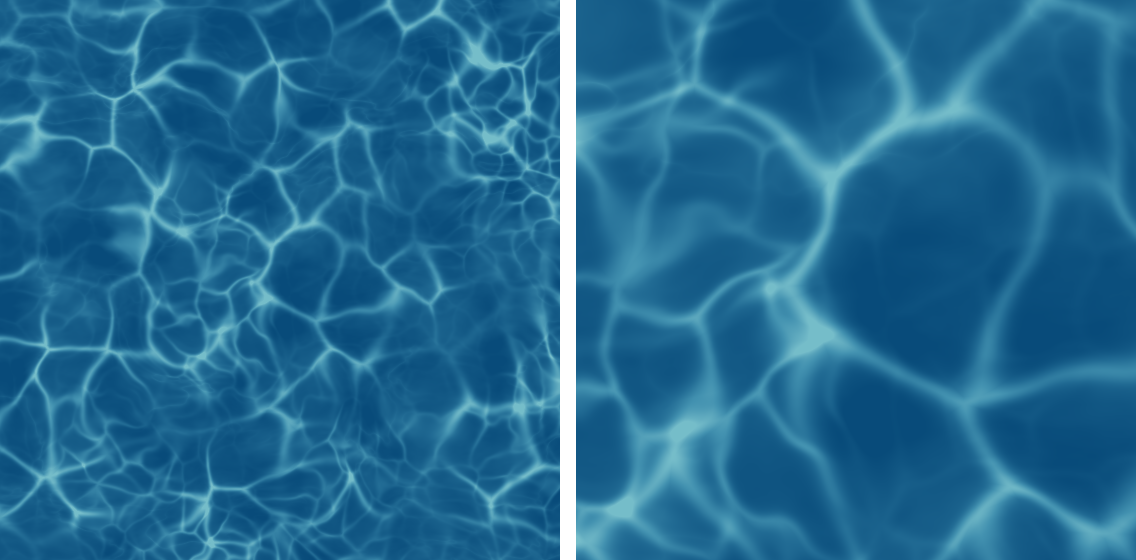
Left, the full canvas; right, a detail of the centre.
Reproduce this texture procedurally as a three.js fragment shader.

```glsl
// Sunlit pool water: a bright, irregular caustic web over mottled deep blue.
// Warped cell borders at two scales form the web, ridged noise adds faint
// streaks, and the summed light is mapped through a blue to pale cyan ramp.

varying vec2 vUv;

vec2 hash2(vec2 p) {
  vec3 q = fract(vec3(p.xyx) * vec3(0.1031, 0.1030, 0.0973));
  q += dot(q, q.yzx + 33.33);
  return fract((q.xx + q.yz) * q.zy);
}

float noise(vec2 p) {
  vec2 i = floor(p), f = fract(p);
  vec2 u = f * f * f * (f * (f * 6.0 - 15.0) + 10.0);
  float low = mix(hash2(i).x, hash2(i + vec2(1.0, 0.0)).x, u.x);
  float high = mix(hash2(i + vec2(0.0, 1.0)).x, hash2(i + 1.0).x, u.x);
  return mix(low, high, u.y);
}

float fbm(vec2 p) {
  float sum = 0.0, weight = 0.5;
  for (int i = 0; i < 4; i++) {
    sum += weight * noise(p);
    p = mat2(1.6, 1.2, -1.2, 1.6) * p + 17.3;
    weight *= 0.5;
  }
  return sum / 0.9375;
}

// Signed two-channel noise used to bend the domain
vec2 bend(vec2 p) {
  return vec2(noise(p), noise(p + 41.7)) * 2.0 - 1.0;
}

// Distances to the three nearest scattered cell centres
vec3 cellDistances(vec2 p) {
  vec2 cell = floor(p), f = fract(p);
  vec3 d = vec3(8.0);
  for (int y = -2; y <= 2; y++) {
    for (int x = -2; x <= 2; x++) {
      vec2 offset = vec2(float(x), float(y));
      float r = length(offset + hash2(cell + offset) - f);
      if (r < d.x) d = vec3(r, d.xy);
      else if (r < d.y) d = vec3(d.x, r, d.y);
      else d.z = min(d.z, r);
    }
  }
  return d;
}

// Soft line on each cell border, with a faint halo and flared junctions
float web(vec2 p, float width) {
  vec3 d = cellDistances(p);
  float border = (d.y - d.x) / width;
  float junction = (d.z - d.x) / 0.2;
  return 0.75 * exp(-border * border) + 0.15 * exp(-border * 0.4)
    + 0.45 * exp(-junction * junction);
}

// Thin crest where the noise passes its middle value
float streak(vec2 p) {
  float ridge = 1.0 - abs(2.0 * fbm(p) - 1.0);
  return pow(ridge, 9.0);
}

vec3 waterRamp(float light) {
  vec3 color = mix(vec3(0.032, 0.295, 0.478), vec3(0.13, 0.42, 0.58),
    clamp(light / 0.35, 0.0, 1.0));
  color = mix(color, vec3(0.26, 0.57, 0.69),
    clamp((light - 0.35) / 0.35, 0.0, 1.0));
  return mix(color, vec3(0.46, 0.74, 0.79),
    clamp((light - 0.7) / 0.4, 0.0, 1.0));
}

void main() {
  vec2 p = vUv + 3.0;
  vec2 warped = p + 0.032 * bend(p * 7.0) + 0.009 * bend(p * 21.0);
  vec2 rippled = warped + 0.006 * bend(p * 37.0 + 9.0);

  // Patches where each layer of the web catches the sun
  float mainPatch = smoothstep(0.25, 0.8, noise(p * 8.0 + 5.0));
  float finePatch = smoothstep(0.4, 0.8, fbm(p * 5.0 + 23.0));
  float width = mix(0.07, 0.17, noise(p * 13.0 + 61.0));

  // Mottled depth
  float light = 0.06 + 0.42 * (fbm(p * 9.0 + 80.0) - 0.5);
  light += 0.12 * (fbm(warped * vec2(22.0, 45.0)) - 0.5);

  // Caustic web and wispy streaks
  light += mix(0.16, 0.75, mainPatch) * web(warped * 9.5, width);
  light += mix(0.05, 0.5, finePatch) * web(rippled * 19.0 + 7.0, 0.16);
  light += 0.17 * streak(warped * vec2(9.0, 15.0) + 30.0)
    * smoothstep(0.3, 0.7, noise(p * 6.0 + 90.0));

  gl_FragColor = vec4(waterRamp(max(light, 0.0)), 1.0);
}
```
